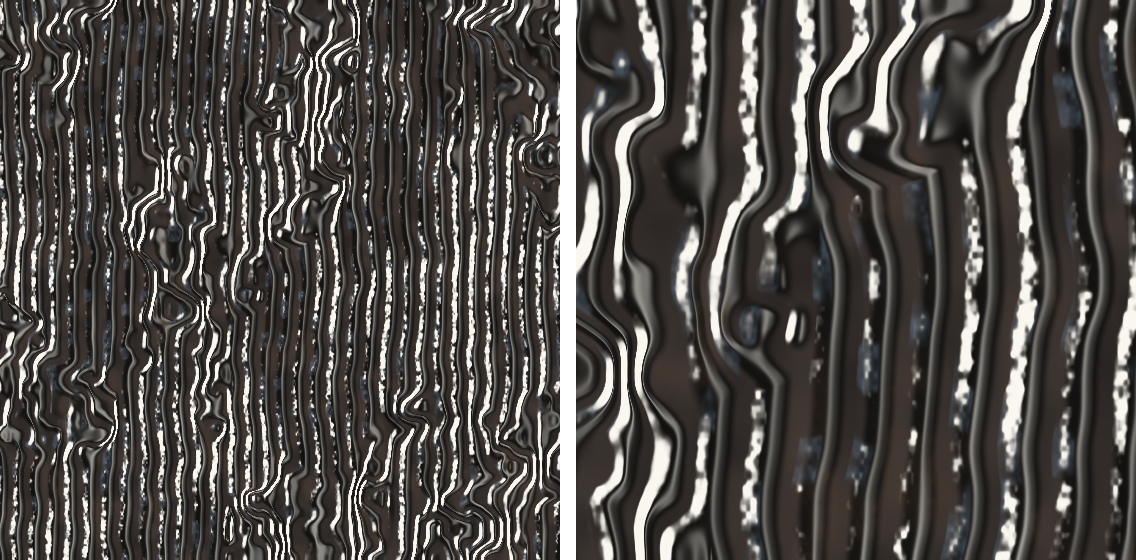
Left, the full canvas; right, a detail of the centre.
Write a WebGL 1 fragment shader that draws this texture.

```glsl
precision highp float;
uniform vec2 u_resolution;

const float TAU = 6.2831853;
const float RIDGES = 32.0;
const float STEEPNESS = 1.15;

const vec3 CREASE = vec3(0.085, 0.078, 0.070);
const vec3 VALLEY = vec3(0.215, 0.190, 0.178);
const vec3 STEEL = vec3(0.66, 0.65, 0.63);
const vec3 GLARE = vec3(0.98, 0.97, 0.94);
const vec3 SKY = vec3(0.42, 0.53, 0.64);
const vec3 RUST = vec3(0.30, 0.20, 0.14);

float hash(vec2 p) {
  vec3 q = fract(p.xyx * 0.1031);
  q += dot(q, q.yzx + 33.33);
  return fract((q.x + q.y) * q.z);
}

float noise(vec2 p) {
  vec2 i = floor(p);
  vec2 f = p - i;
  f = f * f * f * (f * (f * 6.0 - 15.0) + 10.0);
  float low = mix(hash(i), hash(i + vec2(1.0, 0.0)), f.x);
  float high = mix(hash(i + vec2(0.0, 1.0)), hash(i + vec2(1.0)), f.x);
  return mix(low, high, f.y);
}

float fbm(vec2 p) {
  return 0.6 * noise(p) + 0.4 * noise(p * 2.1 + 17.3);
}

// Where the sheet is crushed: mostly upper right and lower right.
float crumple(vec2 p) {
  float bias = smoothstep(0.3, 0.7, p.x) * smoothstep(0.1, 0.42, abs(p.y - 0.42));
  float patches = fbm(p * vec2(7.0, 4.5) + 41.0);
  return smoothstep(0.58, 0.72, patches + 0.13 * bias);
}

// Ridge coordinate: one unit per corrugation, bent by wobble and crushing.
float ridgePhase(vec2 p, float crush) {
  float wobble = 0.020 * (noise(p * vec2(3.0, 6.0) + 5.0) - 0.5)
               + 0.009 * (noise(p * vec2(14.0, 22.0) + 9.0) - 0.5);
  float fold = 0.095 * (noise(p * vec2(15.0, 18.0) + 23.0) - 0.5)
             + 0.028 * (noise(p * vec2(40.0, 36.0) + 61.0) - 0.5);
  return RIDGES * (p.x + wobble + crush * fold);
}

float sheetHeight(vec2 p) {
  float crush = crumple(p);
  float wave = sin(TAU * ridgePhase(p, crush)) * STEEPNESS / (TAU * RIDGES);
  return wave + 0.012 * crush * (noise(p * vec2(34.0, 30.0) + 77.0) - 0.5);
}

vec3 sheetNormal(vec2 p, float e) {
  float h = sheetHeight(p);
  float dx = sheetHeight(p + vec2(e, 0.0)) - h;
  float dy = sheetHeight(p + vec2(0.0, e)) - h;
  return normalize(vec3(-dx, -dy, e));
}

void main() {
  vec2 p = gl_FragCoord.xy / u_resolution;
  float crush = crumple(p);
  float phase = ridgePhase(p, crush);
  float crest = sin(TAU * phase);
  vec3 normal = sheetNormal(p, 0.001);

  // Fine pitting and broad stains.
  float grain = fbm(p * vec2(170.0, 120.0));
  float stain = fbm(p * vec2(34.0, 22.0) + 13.0);

  // Dark metal between the ridges.
  vec3 color = mix(VALLEY, CREASE, smoothstep(-0.75, 0.35, crest));
  color *= 0.72 + 0.55 * stain;
  color = mix(color, RUST, 0.35 * smoothstep(0.58, 0.75, stain) * grain);

  // Wide, pitted glare on left-facing slopes, tapering along each ridge.
  float ridgeId = floor(phase + 0.5);
  float sheen = 0.6 * noise(p * vec2(6.0, 4.5) + 31.0)
              + 0.4 * noise(vec2(ridgeId * 7.31, p.y * 6.0));
  sheen = smoothstep(0.2, 0.75, sheen);
  float facing = 0.95 * -normal.x + 0.35 * normal.y;
  float threshold = mix(mix(0.76, 0.40, sheen), 0.47, crush);
  float pitting = (grain - 0.5) * mix(0.55, 0.15, crush);
  float glare = smoothstep(threshold, threshold + 0.30, facing + pitting);
  vec3 glareColor = mix(STEEL, GLARE, smoothstep(0.35, 0.9, glare));
  color = mix(color, glareColor, glare);

  // Thin reflected line just past each crest.
  float offset = (normal.x - 0.32) / 0.34;
  float rim = exp(-offset * offset) * smoothstep(0.0, 0.6, crest);
  float rimLevel = mix(0.45, 0.95, noise(p * vec2(30.0, 12.0) + 3.0));
  color = mix(color, STEEL, rim * rimLevel);

  // Cool sky tint in scattered half-lit spots.
  float halfLit = smoothstep(0.1, 0.45, facing) * (1.0 - glare);
  float skySpots = smoothstep(0.54, 0.74, noise(p * vec2(45.0, 38.0) + 90.0));
  color = mix(color, SKY, 0.55 * halfLit * skySpots * grain);

  gl_FragColor = vec4(color, 1.0);
}
```
